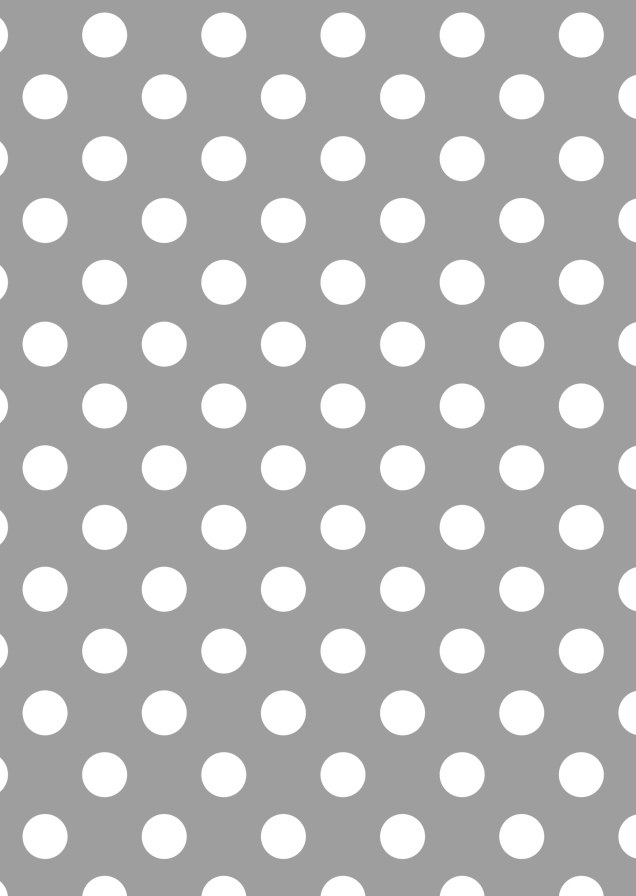
Give the GLSL for this pattern, as a Shadertoy shader.

```glsl
const vec3 GRAY = vec3(0.62);
const vec3 WHITE = vec3(1.0);

// Lengths are fractions of the canvas height.
const float COLUMN_PITCH = 0.1330;
const float ROW_PITCH = 0.0690;
const float ROWS_PER_TILE = 8.0;
const float TILE_HEIGHT = 0.5495;   // slightly under eight rows, leaving a tight seam
const vec2 FIRST_DOT = vec2(0.1168, 0.0391);
const float DOT_RADIUS = 0.0251;

float circleDistance(vec2 p, float radius) {
    return length(p) - radius;
}

// Offset from the nearest dot centre in the staggered rows.
vec2 staggeredCell(vec2 p, float columnPitch, float rowPitch, float tileHeight) {
    float y = mod(p.y + 0.5 * rowPitch, tileHeight);
    float row = min(floor(y / rowPitch), ROWS_PER_TILE - 1.0);
    float shift = 0.5 * columnPitch * mod(row, 2.0);
    float x = mod(p.x + shift + 0.5 * columnPitch, columnPitch) - 0.5 * columnPitch;
    return vec2(x, y - (row + 0.5) * rowPitch);
}

float coverage(float signedDistance, float pixel) {
    return 1.0 - smoothstep(-0.75 * pixel, 0.75 * pixel, signedDistance);
}

void mainImage(out vec4 fragColor, in vec2 fragCoord) {
    // Measure downward from the top edge.
    vec2 p = vec2(fragCoord.x, iResolution.y - fragCoord.y) / iResolution.y;
    vec2 cell = staggeredCell(p - FIRST_DOT, COLUMN_PITCH, ROW_PITCH, TILE_HEIGHT);

    float dotMask = coverage(circleDistance(cell, DOT_RADIUS), 1.0 / iResolution.y);
    fragColor = vec4(mix(GRAY, WHITE, dotMask), 1.0);
}
```
